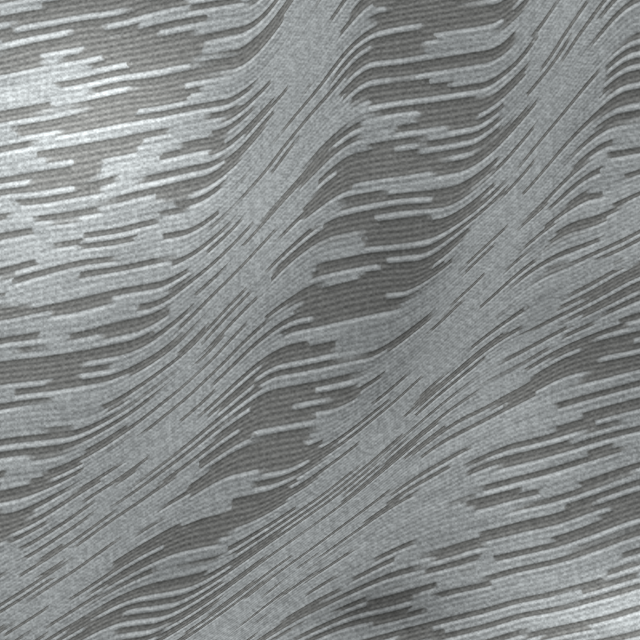
Write a three.js fragment shader that draws this texture.

```glsl
// Draped silver-grey velvet with broken woven ribs, running over diagonal folds.
// Fold curves bend a thread coordinate; noise per row cuts raised pile from the
// darker ground; broad pools of light and fine grain finish the cloth.

varying vec2 vUv;

const float ROWS = 104.0;         // woven rows over the canvas height
const float DASHES = 10.0;        // noise cells along each row
const float BASE_SLOPE = 0.19;    // rise of the threads away from folds
const float CLIMB = 0.24;         // lift of the threads over a main fold
const float PILE_CUT = 0.43;      // higher cut leaves less pile
const float DASH_EDGE = 0.045;
const float BEVEL = 0.085;
const float GRAIN = 0.36;
const float BASE_LIGHT = 0.53;
const vec3 COOL_PILE = vec3(0.975, 1.005, 1.01);
const vec3 WARM_GROUND = vec3(0.99, 1.0, 0.985);

float hash(vec2 p) {
  return fract(sin(dot(p, vec2(127.1, 311.7))) * 43758.5453);
}

float noise(vec2 p) {
  vec2 i = floor(p);
  vec2 f = fract(p);
  f = f * f * (3.0 - 2.0 * f);
  float low = mix(hash(i), hash(i + vec2(1.0, 0.0)), f.x);
  float high = mix(hash(i + vec2(0.0, 1.0)), hash(i + vec2(1.0, 1.0)), f.x);
  return mix(low, high, f.y);
}

// Soft elliptical pool of light.
float pool(vec2 p, vec2 center, vec2 radius) {
  vec2 q = (p - center) / radius;
  return exp(-dot(q, q));
}

// x: climb of the threads across a fold, y: closeness to its crest.
vec2 fold(float dist, float width) {
  float e = dist / width;
  return vec2(smoothstep(-1.3, 1.3, e), exp(-2.4 * e * e));
}

// Raised dashes of a single row.
float rowPile(float along, float row, float cut) {
  float x = along * DASHES + 31.0 * hash(vec2(row, 7.0));
  float i = floor(x);
  float f = smoothstep(0.0, 1.0, fract(x));
  float n = mix(hash(vec2(i, row)), hash(vec2(i + 1.0, row)), f);
  return smoothstep(cut - DASH_EDGE, cut + DASH_EDGE, n);
}

// Pile coverage with smoothed borders between rows.
float pile(vec2 thread, float cut) {
  float row = floor(thread.y);
  float blend = smoothstep(0.55, 1.0, fract(thread.y));
  return mix(rowPile(thread.x, row, cut), rowPile(thread.x, row + 1.0, cut), blend);
}

void main() {
  vec2 p = vUv;
  float sway = 0.03 * (noise(p * 4.0 + 3.0) - 0.5);

  // Three fold lines, given as horizontal distance to a curve.
  float d1 = p.x - (0.01 + 0.85 * p.y - 0.37 * p.y * p.y) + sway;
  float d2 = p.x - (0.33 + 1.00 * p.y - 0.45 * p.y * p.y) - sway;
  float d3 = p.x - (0.42 + 0.90 * p.y) + sway;
  vec2 f1 = fold(d1, mix(0.13, 0.085, p.y));
  vec2 f2 = fold(d2, 0.09);
  vec2 f3 = fold(d3, 0.08);
  float crest = clamp(f1.y + 0.9 * f2.y + 0.6 * f3.y, 0.0, 1.0);
  float lowerRight = smoothstep(0.0, 0.1, d3);

  // Thread coordinates: along the weave, and across it in rows.
  float across = p.y - BASE_SLOPE * p.x - CLIMB * (f1.x + f2.x) - 0.08 * f3.x;
  across -= 0.10 * max(d3, 0.0);
  across += 0.012 * noise(p * vec2(7.0, 9.0)) + 0.004 * noise(p * vec2(16.0, 22.0));
  vec2 thread = vec2(p.x + 0.15 * p.y, across * ROWS);
  thread.x += 0.012 * (noise(p * 150.0) - 0.5);

  // Pile thins in patches and closes up over the crests.
  float patches = noise(vec2(thread.x * 8.0, across * 26.0)) - 0.5;
  float valley = smoothstep(0.02, 0.12, d1) * smoothstep(0.0, 0.1, -d2);
  float cut = PILE_CUT + 0.30 * patches + 0.07 * valley - 0.25 * crest;
  float raised = pile(thread, cut);
  float bevel = raised - pile(thread + vec2(0.0, 0.6), cut);

  // Broad light and shade of the drape.
  float light = BASE_LIGHT + 0.025 * crest - 0.02 * valley;
  light += 0.25 * pool(p, vec2(0.10, 0.83), vec2(0.25, 0.20));
  light += 0.09 * pool(p, vec2(0.02, 0.58), vec2(0.20, 0.18));
  light += 0.20 * pool(p, vec2(1.00, 0.04), vec2(0.16, 0.09));
  light += 0.04 * pool(p, vec2(0.65, 0.76), vec2(0.14, 0.12));
  light -= 0.06 * pool(p, vec2(0.62, 0.50), vec2(0.10, 0.16));
  light -= 0.13 * pool(p, vec2(0.60, 0.05), vec2(0.11, 0.05));
  light -= 0.05 * pool(p, vec2(0.95, 0.48), vec2(0.16, 0.12));
  light += 0.05 * (noise(p * vec2(5.0, 6.0) + 9.0) - 0.5);

  // Tufted grain on the pile, ribs with stitches on the ground.
  float grain = 0.55 * noise(p * vec2(230.0, 290.0)) + 0.45 * noise(p * 400.0 + 5.0) - 0.5;
  float rib = cos(6.2832 * (thread.y - 0.3));
  float stitch = sin(p.x * 620.0) * rib;
  float streak = noise(vec2(thread.x * 14.0, thread.y)) - 0.5;
  float calm = 1.0 - 0.65 * crest;
  float pileTone = light * (1.06 + (0.06 * rib + 0.16 * streak) * calm + GRAIN * grain);
  float groundTone = light * (0.80 + 0.09 * rib * calm + 0.03 * stitch + 0.24 * grain);

  vec3 color = mix(groundTone * WARM_GROUND, pileTone * COOL_PILE, raised);
  color += BEVEL * bevel * (0.5 + light) * calm;
  gl_FragColor = vec4(clamp(color, 0.0, 1.0), 1.0);
}
```
